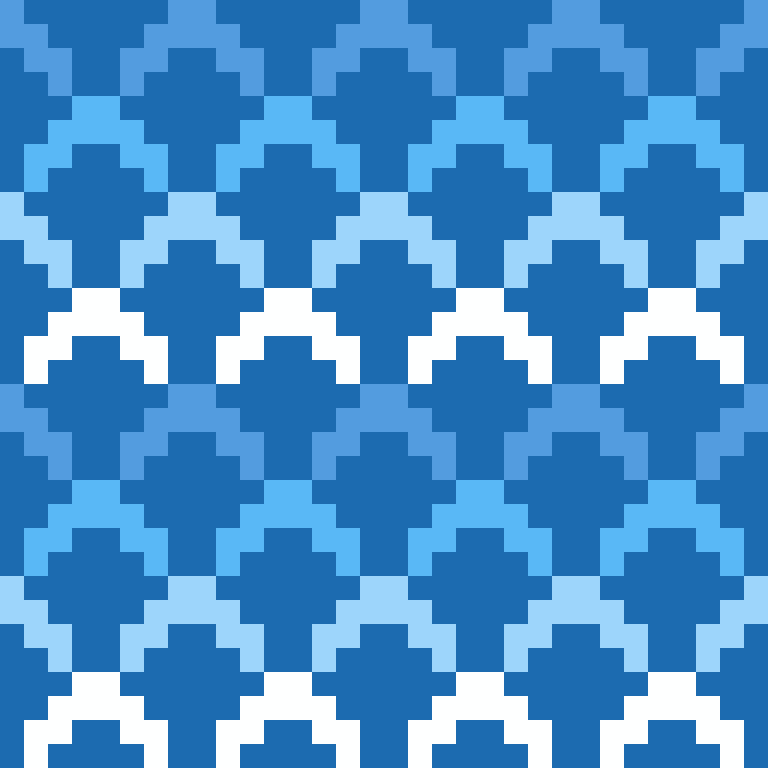
This pattern is drawn by a WebGL 2 fragment shader. Its source:

```glsl
#version 300 es
precision highp float;

uniform vec2 u_resolution;
out vec4 fragColor;

const float REPEATS_ACROSS = 4.0;
const float REPEATS_DOWN = 2.0;
const float ARCH_PITCH = 8.0;   // cells from one arch to the next
const float ARCH_HEIGHT = 4.0;  // cells in one arch row
const float ARCH_REACH = 3.0;   // cells from the arch axis to its foot
const float EDGE_PIXELS = 1.0;  // width of the smoothed cell edges

const vec3 GROUND = vec3(0.11, 0.42, 0.69);
const vec3 ARCH_COLORS[4] = vec3[4](
    vec3(0.325, 0.61, 0.875),   // periwinkle
    vec3(0.35, 0.72, 0.965),    // sky
    vec3(0.615, 0.835, 0.985),  // pale blue
    vec3(0.995, 1.0, 1.0)       // white
);

// Colour of one whole cell, rows counted upward from the canvas bottom
vec3 cellColor(vec2 cell) {
    float rowFromTop = -1.0 - cell.y;
    float band = mod(floor(rowFromTop / ARCH_HEIGHT), 4.0);
    float archRow = mod(rowFromTop, ARCH_HEIGHT);

    // Alternate bands shift by half a pitch
    float halfPitch = 0.5 * ARCH_PITCH;
    float shift = halfPitch * (1.0 - mod(band, 2.0));
    float fromAxis = floor(abs(mod(cell.x + 0.5 + shift, ARCH_PITCH) - halfPitch));

    // Stepped arch: each row spans from an inner to an outer step
    float inner = max(archRow - 1.0, 0.0);
    float outer = min(archRow + 1.0, ARCH_REACH);
    bool onArch = fromAxis >= inner && fromAxis < outer;
    return onArch ? ARCH_COLORS[int(band)] : GROUND;
}

void main() {
    vec2 cellCount = vec2(REPEATS_ACROSS * ARCH_PITCH, REPEATS_DOWN * ARCH_HEIGHT * 4.0);
    vec2 p = gl_FragCoord.xy / u_resolution * cellCount - 0.5;

    // Blend neighbouring cells only across a narrow edge
    vec2 edge = EDGE_PIXELS * cellCount / u_resolution;
    vec2 blend = clamp((fract(p) - 0.5) / edge + 0.5, 0.0, 1.0);
    vec2 cell = floor(p);
    vec3 lower = mix(cellColor(cell), cellColor(cell + vec2(1.0, 0.0)), blend.x);
    vec3 upper = mix(cellColor(cell + vec2(0.0, 1.0)), cellColor(cell + 1.0), blend.x);
    fragColor = vec4(mix(lower, upper, blend.y), 1.0);
}
```
